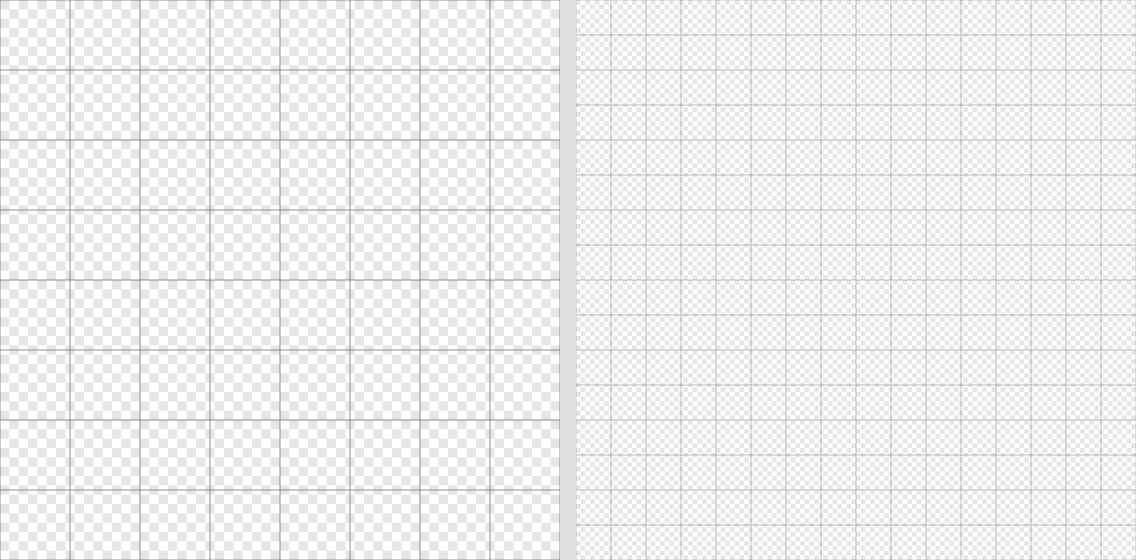
Left: one tile. Right: repeated 2 by 2.
Reproduce this pattern procedurally as a Shadertoy shader.

```glsl
// Pale checkerboard crossed by a thin grey square grid.
#define SQUARES 60.0          // checker squares across, even so that it wraps
#define CELLS 8.0             // grid cells across
#define LINE_WIDTH 0.0013     // in canvas units
#define LIGHT_COLOR vec3(1.0)
#define SHADE_COLOR vec3(0.9)
#define LINE_COLOR vec3(0.42)

// Smoothed square wave per axis: +1 on even squares, -1 on odd ones
vec2 squareWave(vec2 uv, vec2 pixel) {
    vec2 u = uv * SQUARES;
    vec2 edgeDistance = 2.0 * abs(fract(0.5 * u - 0.25) - 0.5) - 0.5;
    return clamp(2.0 * edgeDistance / (pixel * SQUARES), -1.0, 1.0);
}

// Share of the pixel covered by the nearest grid line on each axis
vec2 lineCoverage(vec2 uv, vec2 pixel) {
    vec2 d = abs(fract(uv * CELLS + 0.5) - 0.5) / CELLS;
    vec2 halfWidth = vec2(0.5 * LINE_WIDTH);
    vec2 overlap = min(d + 0.5 * pixel, halfWidth) - max(d - 0.5 * pixel, -halfWidth);
    return clamp(overlap / pixel, 0.0, 1.0);
}

void mainImage(out vec4 fragColor, in vec2 fragCoord) {
    vec2 pixel = 1.0 / iResolution.xy;
    vec2 uv = fragCoord * pixel;

    // Checkerboard, light in the lower left corner
    vec2 wave = squareWave(uv, pixel);
    vec3 color = mix(SHADE_COLOR, LIGHT_COLOR, 0.5 + 0.5 * wave.x * wave.y);

    // Grid lines, joined where they cross
    vec2 line = lineCoverage(uv, pixel);
    float grid = 1.0 - (1.0 - line.x) * (1.0 - line.y);
    color = mix(color, LINE_COLOR, grid);

    fragColor = vec4(color, 1.0);
}
```
